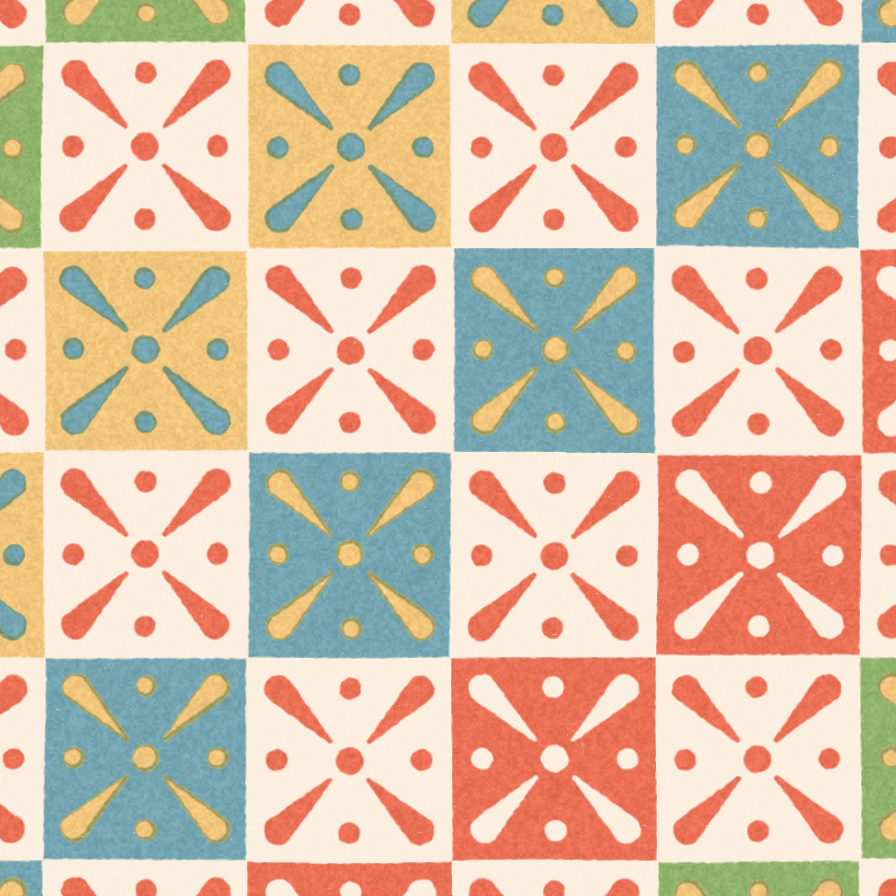
Reproduce this pattern procedurally as a WebGL 2 fragment shader.

```glsl
#version 300 es
precision highp float;
// Block-printed checkerboard: cream tiles alternate with inked tiles whose colour
// cycles along the diagonals. Each tile holds four teardrops and five dots, drawn
// by distance functions, with loose registration, rough edges and paper grain.

uniform vec2 u_resolution;
out vec4 fragColor;

// Layout: tiles per canvas height, and grid offset in tiles from the top left
const float TILES = 4.386;
const vec2 GRID_OFFSET = vec2(0.211, 0.217);

// Motif sizes, in tiles
const float CENTRE_RADIUS = 0.063;
const float DOT_RADIUS = 0.048;
const float DOT_DISTANCE = 0.354;
const float PETAL_START = 0.135;
const float PETAL_END = 0.490;
const float TIP_RADIUS = 0.007;
const float BULB_RADIUS = 0.065;

// Printing wear, in tiles unless noted
const float WARP = 0.020;
const float ROUGHNESS = 0.007;
const float MOTIF_DRIFT = 0.012;
const float MISREGISTER = 0.007;
const float TRAP = 0.009;
const float MAX_INSET = 0.010;
const float SOFTNESS = 0.004;
const float GRAIN = 0.11;        // brightness range
const float OVERPRINT = 0.75;    // opacity

const vec3 CREAM = vec3(0.992, 0.937, 0.875);
const vec3 CORAL = vec3(0.920, 0.440, 0.335);
const vec3 YELLOW = vec3(0.950, 0.775, 0.490);
const vec3 BLUE = vec3(0.455, 0.648, 0.695);
const vec3 GREEN = vec3(0.565, 0.705, 0.420);
const vec3 OLIVE = vec3(0.500, 0.560, 0.340);

// Colour cycle of the inked tiles, and the motif colour on each
const vec3 GROUNDS[4] = vec3[4](GREEN, YELLOW, BLUE, CORAL);
const vec3 MOTIFS[4] = vec3[4](YELLOW, BLUE, YELLOW, CREAM);

vec2 hash22(vec2 p) {
    vec3 q = fract(p.xyx * vec3(0.1031, 0.1030, 0.0973));
    q += dot(q, q.yzx + 33.33);
    return fract((q.xx + q.yz) * q.zy);
}

// Smooth value noise with two independent channels, 0 to 1
vec2 noise2(vec2 p) {
    vec2 i = floor(p), f = fract(p);
    f = f * f * (3.0 - 2.0 * f);
    vec2 low = mix(hash22(i), hash22(i + vec2(1, 0)), f.x);
    vec2 high = mix(hash22(i + vec2(0, 1)), hash22(i + vec2(1, 1)), f.x);
    return mix(low, high, f.y);
}

// Teardrop along the diagonal, tapering towards the centre
float petalDistance(vec2 q) {
    vec2 axis = vec2(q.x + q.y, q.x - q.y) * 0.70711;
    float t = clamp((axis.x - PETAL_START) / (PETAL_END - PETAL_START), 0.0, 1.0);
    float radius = mix(TIP_RADIUS, BULB_RADIUS, t);
    return length(axis - vec2(mix(PETAL_START, PETAL_END, t), 0.0)) - radius;
}

// Four petals, four outer dots and a centre dot, folded into one quadrant
float motifDistance(vec2 p) {
    vec2 q = abs(p);
    vec2 side = q.x > q.y ? q : q.yx;
    float dots = min(length(p) - CENTRE_RADIUS,
                     length(side - vec2(DOT_DISTANCE, 0.0)) - DOT_RADIUS);
    return min(dots, petalDistance(q));
}

float cover(float d, float width) {
    return 1.0 - smoothstep(-width, width, d);
}

void main() {
    vec2 uv = gl_FragCoord.xy / u_resolution.y;
    float edge = 0.75 * TILES / u_resolution.y + SOFTNESS;

    // Grid counted from the top left, gently warped
    vec2 grid = vec2(uv.x, 1.0 - uv.y) * TILES - GRID_OFFSET;
    grid += WARP * (noise2(grid * 1.3 + 20.0) - 0.5);
    vec2 cell = floor(grid);
    vec2 p = fract(grid) - 0.5;

    // Every second tile is inked; its colour follows the diagonal
    float diagonal = cell.x + cell.y + 1.0;
    bool inked = mod(diagonal, 2.0) < 0.5;
    int ink = int(mod(floor(diagonal * 0.5), 4.0));
    vec3 ground = inked ? GROUNDS[ink] : CREAM;
    vec3 motif = inked ? MOTIFS[ink] : CORAL;

    // Tile block with uneven margins
    float rough = ROUGHNESS * (noise2(uv * 190.0).x - 0.5);
    vec2 inset = MAX_INSET * hash22(cell + 71.0);
    vec2 box = abs(p) - 0.5 + inset;
    float tileCover = cover(max(box.x, box.y) + rough, edge);

    // Motif and its knocked-out hole, printed slightly out of register
    vec2 drift = MOTIF_DRIFT * (hash22(cell + 13.0) - 0.5);
    vec2 slip = MISREGISTER * (hash22(cell + 47.0) - 0.5) * 2.0;
    float motifCover = cover(motifDistance(p - drift) + rough - TRAP * 0.5, edge);
    float holeCover = cover(motifDistance(p - drift - slip) + rough + TRAP, edge);
    bool traps = inked && ink != 3;
    float overlap = traps ? motifCover * (1.0 - holeCover) : 0.0;

    vec3 color = mix(CREAM, ground, tileCover);
    color = mix(color, motif, motifCover);
    color = mix(color, OLIVE, overlap * OVERPRINT);

    // Grain bites into the ink, with rare pale flecks; paper stays nearly clean
    float inkAmount = smoothstep(0.05, 0.35, distance(color, CREAM));
    float grain = noise2(uv * 370.0).x * 0.6 + noise2(uv * 160.0 + 9.0).y * 0.4 - 0.5;
    float fleck = smoothstep(0.965, 1.0, noise2(uv * 240.0 + 5.0).y);
    color += grain * GRAIN * mix(0.15, 1.0, inkAmount);
    color = mix(color, CREAM, fleck * inkAmount * 0.5);
    fragColor = vec4(clamp(color, 0.0, 1.0), 1.0);
}
```
